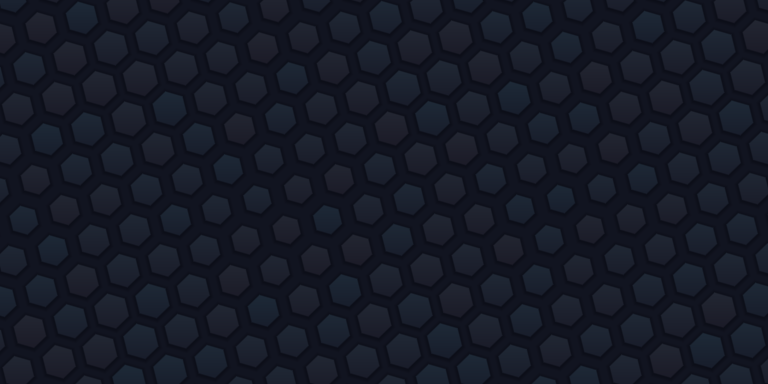
Write a WebGL 1 fragment shader that draws this pattern.

```glsl
precision mediump float;
// Tilted honeycomb of dark raised hexagon tiles over a dim groove.
// A hexagonal lattice gives each tile a centre; layered sines vary its size,
// a hash varies its tint, and a lowered soft shadow darkens the groove.

uniform vec2 u_resolution;

#define TILES_PER_HEIGHT 9.12
#define TILT 0.2443
#define LATTICE_ORIGIN vec2(0.107, 0.927)
#define TILE_APOTHEM 0.338
#define SIZE_SWING vec2(0.018, 0.020)
#define SIZE_PERIOD vec2(0.768, 0.651)
#define SIZE_PEAK vec2(0.339, 0.779)
#define SHADOW_DROP 0.02
#define SHADOW_REACH 0.11
#define TILE_COLOR vec3(0.112, 0.133, 0.184)
#define GROOVE_COLOR vec3(0.068, 0.078, 0.125)
#define SHADOW_COLOR vec3(0.046, 0.055, 0.094)

const float TAU = 6.28319;
const vec2 LATTICE = vec2(1.0, 1.73205);

float hash(vec2 p) {
  return fract(sin(dot(p, vec2(12.99, 78.23))) * 437.58);
}

// Distance from the centre, measured along the nearest face normal.
float hexRadius(vec2 p) {
  p = abs(p);
  return max(p.x, dot(p, vec2(0.5, 0.86603)));
}

// Offset from the nearest centre of the hexagonal lattice.
vec2 hexOffset(vec2 p) {
  vec2 a = mod(p + 0.5 * LATTICE, LATTICE) - 0.5 * LATTICE;
  vec2 b = mod(p, LATTICE) - 0.5 * LATTICE;
  return dot(a, a) < dot(b, b) ? a : b;
}

void main() {
  vec2 uv = gl_FragCoord.xy / u_resolution.y;
  float pixel = TILES_PER_HEIGHT / u_resolution.y;

  // Rotated lattice space, one unit between neighbouring tiles
  float c = cos(TILT);
  float s = sin(TILT);
  vec2 q = (uv - LATTICE_ORIGIN) * TILES_PER_HEIGHT;
  vec2 p = vec2(c * q.x + s * q.y, c * q.y - s * q.x);
  vec2 local = hexOffset(p);
  vec2 id = floor((p - local) * 2.0 / LATTICE + 0.5);

  // Offset and centre of this tile in upright canvas space
  vec2 upright = vec2(c * local.x - s * local.y, s * local.x + c * local.y);
  vec2 center = uv - upright / TILES_PER_HEIGHT;

  // Tile size swells and shrinks in slow waves
  vec2 wave = cos(TAU * (center - SIZE_PEAK) / SIZE_PERIOD);
  float apothem = TILE_APOTHEM + dot(SIZE_SWING, wave);

  // Groove and soft shadow, lowered below the tile
  vec2 down = vec2(-s, -c);
  float shadowEdge = hexRadius(local - down * SHADOW_DROP) - apothem;
  float shadow = 1.0 - smoothstep(0.0, SHADOW_REACH, shadowEdge);
  vec3 color = mix(GROOVE_COLOR, SHADOW_COLOR, shadow);

  // Tile face: blue or violet tint, lighter towards its top
  float tint = hash(id) - 0.5;
  vec3 face = TILE_COLOR + tint * vec3(-0.018, 0.012, 0.020);
  face *= 1.0 + 0.30 * upright.y;
  face.g += 0.018 * upright.y;

  float edge = hexRadius(local) - apothem;
  float softness = max(pixel, 0.018);
  color = mix(color, face, 1.0 - smoothstep(-softness, softness, edge));

  gl_FragColor = vec4(color, 1.0);
}
```
